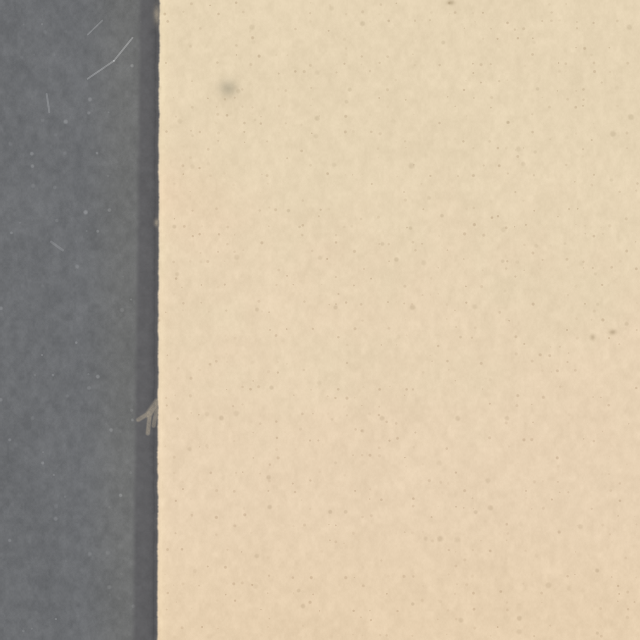
Give the GLSL for this texture, as a WebGL 1 fragment shader.

```glsl
precision highp float;
uniform vec2 u_resolution;

float hash(vec2 p) {
  vec3 q = fract(vec3(p.xyx) * 0.1031);
  q += dot(q, q.yzx + 33.33);
  return fract((q.x + q.y) * q.z);
}

float noise(vec2 p) {
  vec2 i = floor(p), f = fract(p);
  f = f * f * (3.0 - 2.0 * f);
  return mix(mix(hash(i), hash(i + vec2(1.0, 0.0)), f.x),
             mix(hash(i + vec2(0.0, 1.0)), hash(i + 1.0), f.x), f.y);
}

// Signed grain summed over doubling scales
float grain(vec2 p) {
  float sum = 0.0, weight = 0.5;
  for (int i = 0; i < 4; i++) {
    sum += weight * (noise(p) - 0.5);
    p = p * 2.03 + 17.7;
    weight *= 0.72;
  }
  return sum;
}

float fibre(vec2 p, vec2 a, vec2 b, float width) {
  vec2 d = b - a;
  float t = clamp(dot(p - a, d) / dot(d, d), 0.0, 1.0);
  return 1.0 - smoothstep(width * 0.3, width, length(p - a - d * t));
}

float blob(vec2 p, vec2 centre, vec2 radius) {
  vec2 d = (p - centre) / radius;
  return exp(-dot(d, d));
}

// Small scattered dots, one candidate per cell
float specks(vec2 p, float cells, float density) {
  vec2 cell = floor(p * cells), f = fract(p * cells);
  vec2 centre = 0.3 + 0.4 * vec2(hash(cell + 3.1), hash(cell + 71.7));
  float size = mix(0.12, 0.28, hash(cell + 19.3));
  float strength = step(1.0 - density, hash(cell + 131.9)) * hash(cell + 47.3);
  return strength * (1.0 - smoothstep(size * 0.3, size, length(f - centre)));
}

vec3 paper(vec2 p, float edge) {
  // Yellowish at the top, pinker toward the bottom
  float warmth = smoothstep(0.85, 0.25, p.y + 0.5 * grain(p * 5.0));
  vec3 col = mix(vec3(0.898, 0.830, 0.710), vec3(0.906, 0.822, 0.708), warmth);
  col += vec3(0.0, -0.012, -0.012) * blob(p, vec2(0.29, 0.69), vec2(0.08, 0.06));
  col -= vec3(0.006, 0.010, 0.018) * smoothstep(0.25, 0.0, p.y);
  col += 0.018 * grain(p * 14.0 + 5.0);
  col += 0.050 * grain(p * vec2(95.0, 75.0));
  col -= 0.09 * specks(p, 75.0, 0.22) * vec3(0.9, 1.0, 1.0);
  col -= 0.07 * specks(p + 0.37, 41.0, 0.12);
  // Larger marks
  col -= vec3(0.12, 0.10, 0.08) * blob(p, vec2(0.356, 0.862), vec2(0.013, 0.012));
  col -= 0.03 * blob(p, vec2(0.358, 0.855), vec2(0.026, 0.023));
  col -= 0.16 * blob(p, vec2(0.957, 0.481), vec2(0.005, 0.004));
  col -= 0.13 * blob(p, vec2(0.926, 0.473), vec2(0.004, 0.005));
  col -= 0.14 * blob(p, vec2(0.704, 0.996), vec2(0.006, 0.004));
  // Bright cut rim
  return col + vec3(0.03, 0.03, 0.02) * exp(-abs(p.x - edge - 0.006) * 150.0);
}

vec3 board(vec2 p, float edge) {
  vec3 col = vec3(0.423, 0.430, 0.440);
  col += 0.035 * grain(p * 12.0 + 9.0) + 0.070 * grain(p * vec2(90.0, 75.0) + 31.0);
  col += 0.10 * specks(p + 0.13, 58.0, 0.14);
  col += vec3(0.012, 0.008, -0.004) * smoothstep(0.12, 0.20, p.x);
  // Shadow band beside the paper
  float band = mix(0.207, 0.218, p.y) + 0.002 * grain(vec2(p.y * 30.0, 2.0));
  float shade = smoothstep(band - 0.004, band + 0.006, p.x);
  col = mix(col, vec3(0.372, 0.370, 0.378) + 0.05 * grain(p * 80.0), shade * 0.9);
  col -= 0.055 * exp(-abs(p.x - edge + 0.006) * 220.0);
  // Pale scratches
  float scratch = 0.75 * fibre(p, vec2(0.207, 0.941), vec2(0.178, 0.905), 0.0022);
  scratch += 0.65 * fibre(p, vec2(0.178, 0.905), vec2(0.137, 0.877), 0.0022);
  scratch += 0.50 * fibre(p, vec2(0.160, 0.968), vec2(0.137, 0.946), 0.0020);
  scratch += 0.45 * fibre(p, vec2(0.073, 0.853), vec2(0.077, 0.825), 0.0024);
  scratch += 0.40 * fibre(p, vec2(0.080, 0.622), vec2(0.098, 0.609), 0.0030);
  return col + 0.17 * scratch;
}

void main() {
  vec2 p = gl_FragCoord.xy / u_resolution;
  float edge = mix(0.2455, 0.2490, p.y) + 0.0030 * grain(vec2(p.y * 45.0, 7.0));
  float soft = max(0.0022, 1.0 / u_resolution.x);
  vec3 col = mix(board(p, edge), paper(p, edge), smoothstep(edge - soft, edge + soft, p.x));

  // Torn fibres overhanging the shadow
  float tuft = 0.7 * fibre(p, vec2(0.246, 0.372), vec2(0.232, 0.352), 0.008);
  tuft = max(tuft, 0.6 * fibre(p, vec2(0.238, 0.358), vec2(0.216, 0.344), 0.005));
  tuft = max(tuft, 0.6 * fibre(p, vec2(0.234, 0.352), vec2(0.231, 0.323), 0.005));
  tuft = max(tuft, 0.5 * fibre(p, vec2(0.245, 0.362), vec2(0.240, 0.335), 0.005));
  tuft = max(tuft, 0.8 * blob(p, vec2(0.245, 0.652), vec2(0.004, 0.006)));
  tuft = max(tuft, 0.7 * blob(p, vec2(0.245, 0.977), vec2(0.005, 0.014)));
  tuft *= 1.0 - smoothstep(edge - soft, edge + soft, p.x);
  col = mix(col, vec3(0.69, 0.64, 0.56), tuft * (0.85 + 0.5 * grain(p * 150.0)));

  gl_FragColor = vec4(clamp(col, 0.0, 1.0), 1.0);
}
```
